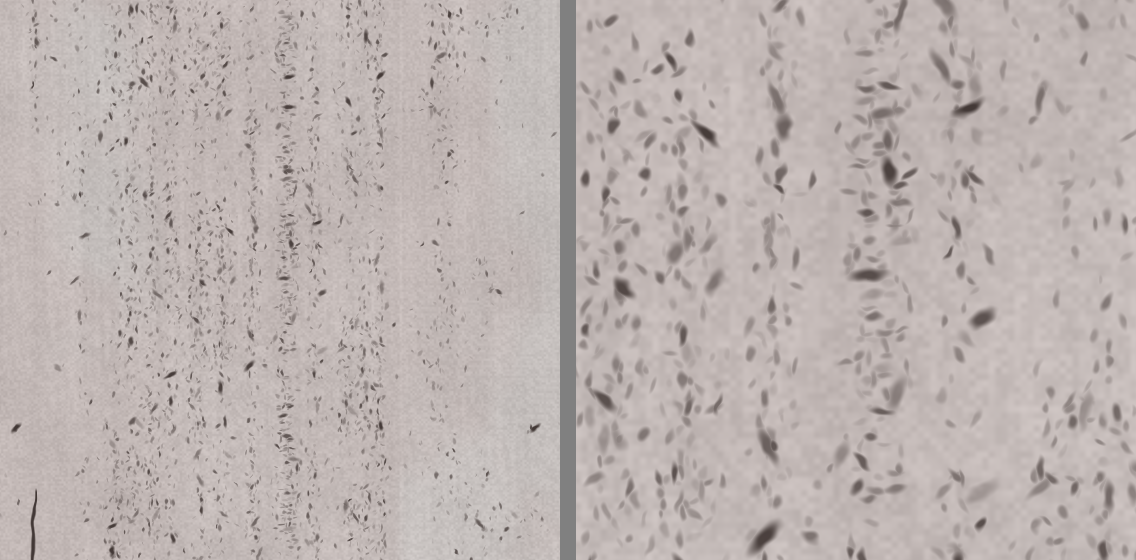
Left: the whole. Right: its middle third, enlarged.
Write a Shadertoy shader that draws this texture.

```glsl
const vec3 STONE = vec3(0.762, 0.722, 0.713);
const vec3 COOL_STONE = vec3(0.774, 0.752, 0.743);
const vec3 PIT_COLOR = vec3(0.25, 0.21, 0.20);
const float SEAM_X = 0.716;
const float GRAIN = 0.062;
const float MOTTLE = 0.030;
const float STREAKS = 0.050;
const float PATCHES = 0.050;
const float FLAT_PIT_X = 0.511;   // column whose pits lie sideways
const float CRACK_X = 0.061;
const float CRACK_TOP = 0.13;

// Pit columns: centre, half width, density
const int COLUMN_COUNT = 14;
const vec3 COLUMNS[COLUMN_COUNT] = vec3[COLUMN_COUNT](
    vec3(0.145, 0.012, 0.35), vec3(0.205, 0.016, 0.45),
    vec3(0.235, 0.012, 0.60), vec3(0.270, 0.010, 0.65),
    vec3(0.302, 0.013, 0.70), vec3(0.352, 0.015, 0.65),
    vec3(0.395, 0.013, 0.75), vec3(0.450, 0.010, 0.90),
    vec3(0.511, 0.014, 1.00), vec3(0.560, 0.012, 0.55),
    vec3(0.622, 0.012, 0.60), vec3(0.650, 0.011, 0.55),
    vec3(0.677, 0.009, 0.75), vec3(0.790, 0.020, 0.22));

float hash(vec2 p) {
    return fract(sin(dot(p, vec2(127.1, 311.7))) * 43758.5453);
}

float noise(vec2 p) {
    vec2 i = floor(p), f = fract(p);
    f = f * f * (3.0 - 2.0 * f);
    return mix(mix(hash(i), hash(i + vec2(1, 0)), f.x),
               mix(hash(i + vec2(0, 1)), hash(i + vec2(1, 1)), f.x), f.y);
}

float fbm(vec2 p) {
    float sum = 0.0, gain = 0.5;
    for (int i = 0; i < 4; i++) {
        sum += gain * noise(p);
        p = p * 2.03 + 17.3;
        gain *= 0.5;
    }
    return sum / 0.9375;
}

float bell(float x, float width) {
    return exp(-x * x / (width * width));
}

// Wide zone that holds most of the pits
float pitBelt(float x) {
    return smoothstep(0.12, 0.22, x) * (1.0 - smoothstep(0.68, 0.70, x));
}

// Chance of a pit at a place: columns, thin scatter, clumps along the height
float pitDensity(vec2 p) {
    float x = p.x + 0.010 * (noise(vec2(3.0, p.y * 6.0)) - 0.5);
    float d = 0.0;
    for (int i = 0; i < COLUMN_COUNT; i++)
        d = max(d, COLUMNS[i].z * bell(x - COLUMNS[i].x, COLUMNS[i].y));
    float belt = pitBelt(x);
    d += 0.10 * belt;
    d *= 0.50 + 0.9 * smoothstep(0.25, 0.7, noise(vec2(x * 22.0, p.y * 12.0)));
    float patches = smoothstep(0.52, 0.72, fbm(p * vec2(9.0, 6.0) + 40.0));
    d += patches * (1.0 - belt) * mix(0.08, 0.28, step(SEAM_X, x));
    return d + 0.95 * bell(x - CRACK_X, 0.009) * smoothstep(0.75, 0.80, p.y);
}

// Scattered ragged ellipses; size is half width and half length
float pitLayer(vec2 uv, float cells, vec2 size, float amount, float seed) {
    float dark = 0.0;
    vec2 home = floor(uv * cells);
    vec2 ragged = vec2(noise(uv * 170.0 + seed), noise(uv * 170.0 + seed + 50.0)) - 0.5;
    for (int j = -1; j <= 1; j++)
    for (int i = -1; i <= 1; i++) {
        vec2 id = home + vec2(i, j), key = id + seed;
        vec2 centre = (id + vec2(hash(key + 0.3), hash(key + 7.7))) / cells;
        if (hash(key + 13.1) > amount * pitDensity(centre)) continue;
        float spin = hash(key + 21.9) - 0.5;
        float angle = spin * abs(spin) * 4.5;
        float sideways = 0.75 * bell(centre.x - FLAT_PIT_X, 0.016);
        if (hash(key + 31.7) < sideways) angle = 1.57 + 0.4 * spin;
        float c = cos(angle), s = sin(angle);
        vec2 q = mat2(c, -s, s, c) * (uv - centre + ragged * 0.0028);
        vec2 radii = size * mix(vec2(0.7), vec2(1.35), vec2(hash(key + 43.3), hash(key + 57.1)));
        float depth = mix(0.25, 1.0, pow(hash(key + 69.7), 1.5));
        dark = max(dark, depth * (1.0 - smoothstep(0.35, 1.35, length(q / radii))));
    }
    return dark;
}

// Tapered crack rising from the lower edge
float crack(vec2 uv) {
    float x = CRACK_X + 0.008 * (noise(vec2(9.0, uv.y * 45.0)) - 0.5);
    float width = 0.0042 * mix(0.6, 1.2, noise(vec2(5.0, uv.y * 60.0)));
    width *= 1.0 - 0.6 * smoothstep(0.06, CRACK_TOP, uv.y);
    float across = 1.0 - smoothstep(0.3, 1.3, abs(uv.x - x) / width);
    return across * (1.0 - smoothstep(CRACK_TOP - 0.01, CRACK_TOP, uv.y));
}

void mainImage(out vec4 fragColor, in vec2 fragCoord) {
    vec2 uv = fragCoord / iResolution.xy;

    // Stone with cool patches, vertical streaks, mottling and fine grain
    float cool = smoothstep(0.42, 0.70, fbm(uv * vec2(5.0, 3.5) + 8.0));
    cool *= 0.25 + 0.75 * max(smoothstep(0.70, 0.73, uv.x), bell(uv.x - 0.18, 0.08));
    vec3 color = mix(STONE, COOL_STONE, cool);
    color += STREAKS * (fbm(vec2(uv.x * 45.0, uv.y * 2.0)) - 0.5);
    color += PATCHES * (fbm(uv * 10.0 + 60.0) - 0.5);
    color += MOTTLE * (noise(uv * vec2(110.0, 80.0)) - 0.5) * (0.4 + 0.6 * pitBelt(uv.x));
    color += GRAIN * (noise(uv * 260.0) - 0.5);
    color += 0.026 * bell(uv.x - SEAM_X, 0.003);

    // Pits from faint specks to deep holes
    float dark = 0.42 * pitLayer(uv, 105.0, vec2(0.0020, 0.0040), 0.75, 11.0);
    dark = max(dark, 0.85 * pitLayer(uv, 72.0, vec2(0.0026, 0.0054), 0.62, 137.0));
    dark = max(dark, pitLayer(uv, 38.0, vec2(0.0036, 0.0100), 0.36, 271.0));
    dark = max(dark, 0.98 * crack(uv));
    fragColor = vec4(mix(color, PIT_COLOR, dark), 1.0);
}
```
